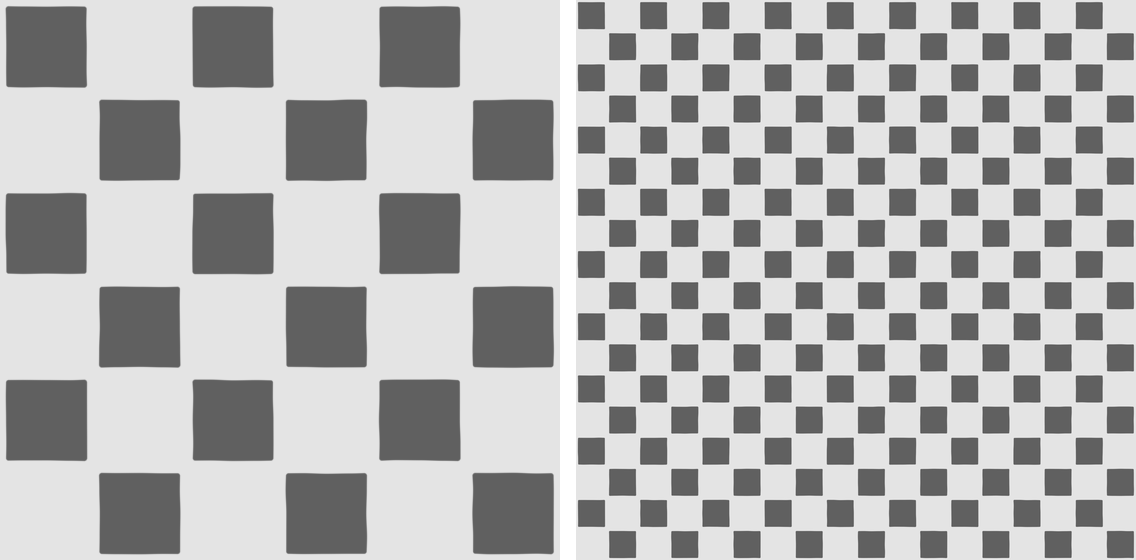
Left, the tile; right, the same tile 3 across and 3 down.
Write a three.js fragment shader that draws this pattern.

```glsl
// Checkerboard of separate dark squares on a pale ground, 6 by 6 cells.
// Each square is a rounded-box distance, its outline bent slightly by
// wrapping value noise so that no two squares are quite alike.
#define CELLS 6.0
#define HALF_SIDE 0.432
#define CORNER_RADIUS 0.028
#define CENTER vec2(0.497, 0.497)
#define WOBBLE 0.012
#define WOBBLE_FREQ 4.0
#define EDGE_SOFTNESS 0.010
#define GROUND_COLOR vec3(0.896)
#define SQUARE_COLOR vec3(0.378)

varying vec2 vUv;

float hash(vec2 p) {
  return fract(sin(dot(p, vec2(127.1, 311.7))) * 43758.5453);
}

// Value noise from 0 to 1 whose lattice repeats after the given period
float wrappedNoise(vec2 p, float period) {
  vec2 i = floor(p);
  vec2 f = fract(p);
  vec2 u = f * f * (3.0 - 2.0 * f);
  vec2 lo = mod(i, period);
  vec2 hi = mod(i + 1.0, period);
  float bottom = mix(hash(lo), hash(vec2(hi.x, lo.y)), u.x);
  float top = mix(hash(vec2(lo.x, hi.y)), hash(hi), u.x);
  return mix(bottom, top, u.y);
}

float roundedBox(vec2 p, float halfSide, float radius) {
  vec2 q = abs(p) - halfSide + radius;
  return length(max(q, 0.0)) + min(max(q.x, q.y), 0.0) - radius;
}

void main() {
  vec2 grid = vUv * CELLS;
  vec2 cell = floor(grid);
  float isDark = mod(cell.x + cell.y, 2.0);

  // Outline with a faint hand-cut unevenness
  float dist = roundedBox(fract(grid) - CENTER, HALF_SIDE, CORNER_RADIUS);
  float noise = wrappedNoise(grid * WOBBLE_FREQ, CELLS * WOBBLE_FREQ);
  dist += WOBBLE * (noise - 0.5);

  float cover = isDark * (1.0 - smoothstep(-EDGE_SOFTNESS, EDGE_SOFTNESS, dist));
  gl_FragColor = vec4(mix(GROUND_COLOR, SQUARE_COLOR, cover), 1.0);
}
```
